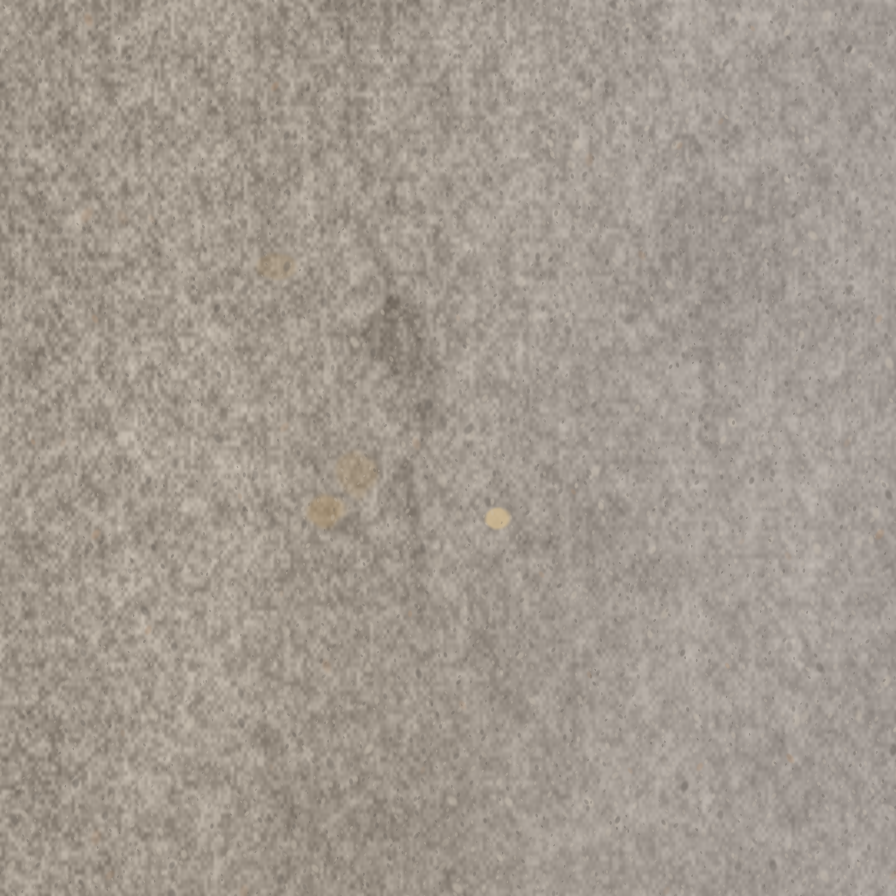
A WebGL 1 fragment shader for this texture:

```glsl
precision highp float;
// Weathered concrete with fine grit, pale grains, dark pits and faint vertical stains.
uniform vec2 u_resolution;

float hash(vec2 p) {
  return fract(sin(dot(p, vec2(127.1, 311.7))) * 43758.5453);
}

float noise(vec2 p) {
  vec2 i = floor(p);
  vec2 f = fract(p);
  f = f * f * (3.0 - 2.0 * f);
  return mix(mix(hash(i), hash(i + vec2(1.0, 0.0)), f.x),
             mix(hash(i + vec2(0.0, 1.0)), hash(i + vec2(1.0, 1.0)), f.x), f.y);
}

// Noise centred on zero
float grain(vec2 p) {
  return noise(p) - 0.5;
}

float fbm(vec2 p) {
  float sum = 0.0;
  float amp = 0.5;
  for (int i = 0; i < 4; i++) {
    sum += amp * grain(p);
    p = mat2(0.8, 0.6, -0.6, 0.8) * p * 2.03 + 17.3;
    amp *= 0.5;
  }
  return sum;
}

// Scattered grains, one possible per cell, longer along a steep axis
float specks(vec2 p, float cells, float chance, float seed) {
  vec2 q = p * cells;
  vec2 base = floor(q);
  float cover = 0.0;
  for (int y = -1; y <= 1; y++) {
    for (int x = -1; x <= 1; x++) {
      vec2 id = base + vec2(float(x), float(y));
      vec2 key = id + seed;
      vec2 d = q - id - vec2(hash(key + 3.1), hash(key + 7.7));
      float tilt = (hash(key + 11.3) - 0.5) * 1.6;
      d = mat2(cos(tilt), -sin(tilt), sin(tilt), cos(tilt)) * d;
      float radius = mix(0.16, 0.42, pow(hash(key + 19.9), 2.0));
      float body = 1.0 - smoothstep(radius * 0.4, radius * 1.15, length(d * vec2(1.45, 0.9)));
      float present = step(hash(key + 29.5), chance);
      cover = max(cover, body * present * mix(0.4, 1.0, hash(key + 37.1)));
    }
  }
  return cover;
}

// Soft blotch with a ragged rim
float blotch(vec2 p, vec2 centre, vec2 size) {
  float d = length((p - centre) / size) + 1.1 * fbm(p * 24.0);
  return 1.0 - smoothstep(0.7, 1.15, d);
}

void main() {
  vec2 p = gl_FragCoord.xy / u_resolution;

  // Warm on the left, cooler on the right
  float cool = smoothstep(0.25, 1.0, p.x + 0.25 * fbm(p * 3.0));
  vec3 color = mix(vec3(0.640, 0.602, 0.555), vec3(0.636, 0.607, 0.583), cool);

  // Broad clouds and vertical streaks
  float tone = 0.085 * fbm(p * vec2(5.0, 3.0) + 4.0);
  tone += 0.055 * fbm(p * vec2(26.0, 4.0) + 9.0);
  float seam = exp(-pow((p.x - 0.42 - 0.06 * fbm(p * 3.0 + 2.0)) / 0.09, 2.0));
  tone -= seam * 0.09 * smoothstep(0.0, 0.3, fbm(p * vec2(30.0, 9.0) + 31.0));
  tone -= 0.012 * seam;

  // Grit, crisper towards the upper left
  float crisp = mix(1.2, 0.7, smoothstep(0.1, 0.9, p.x + 0.3 * (0.6 - p.y)));
  tone += 0.065 * grain(p * vec2(62.0, 46.0));
  tone += 0.105 * crisp * grain(p * vec2(150.0, 105.0) + 5.0);
  tone += 0.125 * crisp * grain(p * vec2(270.0, 190.0) + 13.0);
  color += tone * vec3(1.0, 1.0, 0.98);

  // Damp dark stain and its drip
  float stain = blotch(p, vec2(0.44, 0.625), vec2(0.047, 0.043));
  stain = max(stain, 0.6 * blotch(p, vec2(0.47, 0.56), vec2(0.026, 0.04)));
  color -= 0.085 * stain;

  // Ochre patches
  float ochre = blotch(p, vec2(0.365, 0.43), vec2(0.025, 0.022));
  ochre = max(ochre, 0.65 * blotch(p, vec2(0.395, 0.47), vec2(0.024, 0.026)));
  ochre = max(ochre, 0.6 * blotch(p, vec2(0.31, 0.70), vec2(0.02, 0.015)));
  color = mix(color, vec3(0.70, 0.61, 0.48) + 0.5 * tone, 0.65 * ochre);
  float pebble = blotch(p, vec2(0.553, 0.422), vec2(0.014, 0.013));
  color = mix(color, vec3(0.82, 0.73, 0.57), 0.8 * pebble);

  // Pale grains and dark pits in two sizes
  float pale = max(0.65 * specks(p, 95.0, 0.32, 41.0), specks(p, 48.0, 0.13, 83.0));
  float pits = max(0.8 * specks(p, 105.0, 0.2, 127.0), specks(p, 52.0, 0.07, 211.0));
  color = mix(color, vec3(0.79, 0.75, 0.69), 0.55 * pale);
  color = mix(color, vec3(0.40, 0.375, 0.35), 0.5 * pits);

  // Rare rusty grains
  color = mix(color, vec3(0.69, 0.56, 0.45), 0.4 * specks(p, 40.0, 0.035, 307.0));

  gl_FragColor = vec4(clamp(color, 0.0, 1.0), 1.0);
}
```
